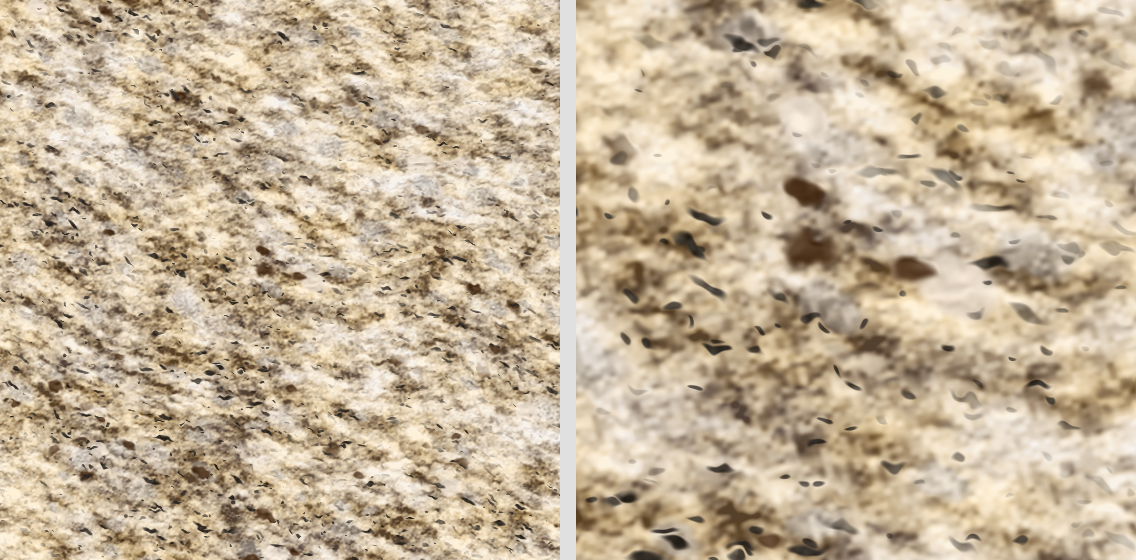
Left: the whole. Right: its middle third, enlarged.
This texture is drawn by a WebGL 1 fragment shader. Its source:

```glsl
precision highp float;
// Polished granite: cream, tan and brown minerals drawn out along a slanting flow.
// Layered stretched noise gives a tone that a colour ramp turns into mineral shades;
// jittered ellipses then add pale pebbles, grey quartz, rust spots and black mica.

uniform vec2 u_resolution;

const float FLOW_ANGLE = -0.33;

const vec3 UMBER = vec3(0.34, 0.25, 0.15);
const vec3 BROWN = vec3(0.52, 0.43, 0.32);
const vec3 TAN   = vec3(0.65, 0.56, 0.44);
const vec3 SAND  = vec3(0.75, 0.67, 0.55);
const vec3 CREAM = vec3(0.84, 0.77, 0.66);
const vec3 IVORY = vec3(0.93, 0.87, 0.78);
const vec3 CHALK = vec3(0.98, 0.95, 0.90);
const vec3 QUARTZ = vec3(0.76, 0.73, 0.70);
const vec3 RUST  = vec3(0.30, 0.19, 0.10);
const vec3 MICA  = vec3(0.17, 0.15, 0.13);

float hash(vec2 p) {
  return fract(sin(dot(p, vec2(127.1, 311.7))) * 43758.5453);
}

vec2 turn(vec2 p, float angle) {
  float c = cos(angle), s = sin(angle);
  return vec2(c * p.x + s * p.y, c * p.y - s * p.x);
}

// Value noise scaled to zero mean and unit deviation.
float noise(vec2 p) {
  vec2 i = floor(p), f = fract(p);
  f = f * f * (3.0 - 2.0 * f);
  float low = mix(hash(i), hash(i + vec2(1.0, 0.0)), f.x);
  float high = mix(hash(i + vec2(0.0, 1.0)), hash(i + vec2(1.0, 1.0)), f.x);
  return (mix(low, high, f.y) - 0.5) / 0.2145;
}

// Noise stretched along the flow, with its own small tilt.
float streak(vec2 p, vec2 frequency, float tilt, float seed) {
  return noise(turn(p, FLOW_ANGLE + tilt) * frequency + seed);
}

// Coverage of scattered ellipses, one possible per cell of a jittered grid.
float flecks(vec2 p, float cells, vec2 halfSize, float share, float soft, float seed) {
  vec2 home = floor(p * cells);
  float cover = 0.0;
  for (int y = -1; y <= 1; y++) {
    for (int x = -1; x <= 1; x++) {
      vec2 cell = home + vec2(float(x), float(y));
      vec2 key = cell + seed;
      vec2 jitter = vec2(hash(key + 3.7), hash(key + 9.2));
      float tilt = FLOW_ANGLE + 0.9 * (hash(key + 15.4) - 0.5);
      float size = mix(0.55, 1.35, hash(key + 21.8));
      vec2 q = turn(p - (cell + jitter) / cells, tilt) / (halfSize * size);
      float shape = 1.0 - smoothstep(1.0 - soft, 1.0 + soft, length(q));
      cover = max(cover, shape * step(hash(key), share));
    }
  }
  return cover;
}

vec3 blendStop(vec3 below, vec3 above, float from, float to, float tone) {
  return mix(below, above, clamp((tone - from) / (to - from), 0.0, 1.0));
}

// Stops sit at the deviations that give each mineral its share of the area.
vec3 mineralRamp(float tone) {
  vec3 color = blendStop(UMBER, BROWN, -2.2, -1.4, tone);
  color = blendStop(color, TAN, -1.4, -0.84, tone);
  color = blendStop(color, SAND, -0.84, -0.35, tone);
  color = blendStop(color, CREAM, -0.35, 0.27, tone);
  color = blendStop(color, IVORY, 0.27, 1.15, tone);
  return blendStop(color, CHALK, 1.15, 2.3, tone);
}

void main() {
  vec2 uv = gl_FragCoord.xy / u_resolution.y;

  // Bend the flow gently and roughen grain outlines.
  vec2 p = uv + 0.006 * vec2(noise(uv * 5.0 + 4.0), noise(uv * 5.0 + 31.0));
  vec2 rough = vec2(noise(uv * 130.0 + 7.0), noise(uv * 130.0 + 53.0));
  vec2 ragged = p + 0.0014 * rough;

  // Tone: broad clouds, patches, streaks, grains and grit.
  float clouds = streak(p, vec2(6.0, 11.0), 0.1, 2.0);
  float patches = streak(ragged, vec2(21.0, 44.0), -0.12, 17.0);
  float bands = streak(ragged, vec2(42.0, 105.0), 0.08, 41.0);
  float grains = streak(ragged, vec2(95.0, 170.0), 0.35, 67.0);
  float grit = streak(uv, vec2(230.0, 270.0), 0.6, 89.0);
  float tone = 0.28 * clouds + 0.58 * patches + 0.55 * bands + 0.42 * grains + 0.32 * grit;
  vec3 color = mineralRamp(tone + 0.18);

  // Patches of golden and cool stain.
  float stain = 0.7 * streak(p, vec2(15.0, 25.0), 0.2, 113.0) + 0.5 * grains;
  color += stain * vec3(0.010, -0.002, -0.030);

  // Large pale and grey grains.
  float quartz = flecks(ragged, 17.0, vec2(0.021, 0.013), 0.22, 0.3, 130.0);
  color = mix(color, QUARTZ + 0.055 * grit + 0.04 * grains, 0.6 * quartz);
  float pebble = flecks(ragged, 9.0, vec2(0.018, 0.015), 0.14, 0.2, 170.0);
  color = mix(color, IVORY + vec3(0.0, 0.01, 0.04) + 0.03 * grains, 0.8 * pebble);

  // Dark minerals gather where the stone is already dark.
  float gather = smoothstep(1.1, -0.9, 0.6 * clouds + 0.7 * patches);
  float rust = flecks(ragged, 15.0, vec2(0.012, 0.007), 0.3, 0.35, 210.0);
  color = mix(color, RUST + 0.04 * grains, rust * mix(0.25, 0.9, gather));
  float mica = flecks(ragged, 34.0, vec2(0.0095, 0.0027), 0.36, 0.4, 250.0);
  float specks = flecks(ragged, 66.0, vec2(0.0038, 0.0020), 0.22, 0.4, 290.0);
  float dark = max(mica, 0.85 * specks) * mix(0.2, 0.95, gather);
  color = mix(color, MICA + 0.03 * grit, dark);

  gl_FragColor = vec4(clamp(color, 0.0, 1.0), 1.0);
}
```
